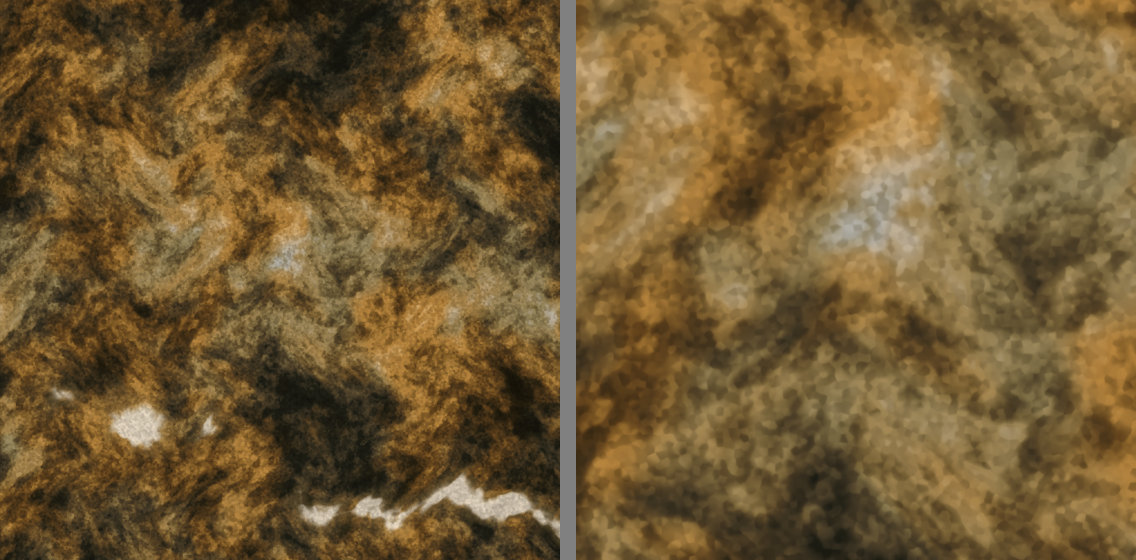
Left, the full canvas; right, a detail of the centre.
Reproduce this texture procedurally as a WebGL 1 fragment shader.

```glsl
precision highp float;
// Weathered ochre and umber stone with dark stains, a chalky seam and pale flecks.
uniform vec2 u_resolution;

#define PATCH_SCALE 4.6    // largest stains per canvas width
#define OCTAVE_STEP 2.15   // size ratio between layers
#define ROUGHNESS 0.82     // strength ratio between layers
#define CONTRAST 2.65      // spread of the tones
#define TONE_BIAS 0.0      // lighter above zero
#define HUE_SCALE 8.0      // rust and olive patches per width
#define GRAIN_SCALE 250.0  // fine grains per width
#define GRAIN_AMOUNT 0.26
#define SEAM_HEIGHT 0.093
#define SEAM_START 0.56
#define SEAM_WIDTH 0.014

const vec3 SOOT  = vec3(0.13, 0.115, 0.065);
const vec3 UMBER = vec3(0.26, 0.20, 0.11);
const vec3 BROWN = vec3(0.36, 0.27, 0.14);
const vec3 OCHRE = vec3(0.47, 0.37, 0.19);
const vec3 SAND  = vec3(0.61, 0.49, 0.28);
const vec3 CHALK = vec3(0.79, 0.74, 0.66);

vec3 hash3(vec2 cell) {
  vec3 q = fract(cell.xyx * vec3(0.1031, 0.1030, 0.0973));
  q += dot(q, q.yxz + 33.33);
  return fract((q.xxy + q.yzz) * q.zyx);
}

// Soft cellular noise: jittered cells blend their random tones, -1 to 1.
float cellNoise(vec2 p) {
  vec2 base = floor(p);
  float total = 0.0;
  float weights = 0.0;
  for (int y = -1; y <= 1; y++) {
    for (int x = -1; x <= 1; x++) {
      vec2 cell = base + vec2(float(x), float(y));
      vec3 rnd = hash3(cell);
      vec2 offset = cell + rnd.xy - p;
      float weight = exp(-6.0 * dot(offset, offset));
      total += weight * rnd.z;
      weights += weight;
    }
  }
  return 2.0 * total / weights - 1.0;
}

// Layered sines bend the patches out of round.
vec2 warp(vec2 p) {
  p += 0.020 * sin(p.yx * 17.0 + vec2(0.7, 2.9));
  return p + 0.007 * sin(p.yx * 43.0 + vec2(4.1, 1.3));
}

float stoneTone(vec2 p) {
  float sum = 0.0;
  float amplitude = 0.5;
  float scale = PATCH_SCALE;
  mat2 turn = mat2(0.8, 0.6, -0.6, 0.8);
  for (int i = 0; i < 5; i++) {
    sum += amplitude * cellNoise(p * scale + 19.7 * float(i + 1));
    p = turn * p;
    scale *= OCTAVE_STEP;
    amplitude *= ROUGHNESS;
  }
  return sum * CONTRAST + TONE_BIAS;
}

float ramp(float low, float high, float value) {
  return clamp((value - low) / (high - low), 0.0, 1.0);
}

vec3 stoneColor(float tone) {
  vec3 color = mix(SOOT, UMBER, ramp(-1.3, -0.36, tone));
  color = mix(color, BROWN, ramp(-0.36, 0.28, tone));
  color = mix(color, OCHRE, ramp(0.28, 0.84, tone));
  color = mix(color, SAND, ramp(0.84, 1.55, tone));
  color = mix(color, CHALK, 0.6 * ramp(1.9, 3.2, tone));
  return color * (1.0 + 0.3 * clamp(tone + 1.3, -1.2, 0.0));
}

// Signed distance to the wavy seam and the row of flecks.
float chalkDistance(vec2 p) {
  float line = SEAM_HEIGHT + 0.010 * sin(p.x * 15.0 + 3.0) + 0.005 * sin(p.x * 41.0);
  float distance = max(abs(p.y - line) - SEAM_WIDTH, SEAM_START - p.x);
  for (int i = 0; i < 3; i++) {
    float n = float(i);
    vec2 center = vec2(0.10 + 0.13 * n, 0.275 - 0.02 * n);
    float radius = 0.012 + 0.025 * mod(n, 2.0);
    distance = min(distance, length(p - center) - radius);
  }
  return distance;
}

void main() {
  vec2 p = gl_FragCoord.xy / u_resolution.y;
  vec2 q = warp(p);

  // Stain tones with fine grain
  float grain = cellNoise(p * GRAIN_SCALE);
  float tone = stoneTone(q);
  vec3 color = stoneColor(tone + GRAIN_AMOUNT * grain);

  // Cool olive against warm rust
  float hue = 0.65 * cellNoise(q * HUE_SCALE + 71.0) + 0.5 * cellNoise(q * HUE_SCALE * 3.1 + 37.0);
  hue += 0.3 * clamp(tone, -1.0, 0.5);
  color *= mix(vec3(0.91, 1.01, 1.22), vec3(1.09, 0.98, 0.78), smoothstep(-0.9, 0.7, hue));

  // Chalk with ragged edges and a sandy halo
  float ragged = 0.016 * cellNoise(q * 27.0 + 5.0) + 0.009 * cellNoise(q * 65.0 + 11.0);
  float edge = chalkDistance(q) + ragged;
  color = mix(color, SAND, 0.45 * (1.0 - smoothstep(-0.005, 0.035, edge)));
  vec3 chalk = CHALK * (1.0 + 0.05 * clamp(tone, -2.0, 2.0));
  color = mix(color, chalk, 1.0 - smoothstep(-0.011, 0.007, edge));

  color *= 1.0 + 0.09 * grain;
  gl_FragColor = vec4(clamp(color, 0.0, 1.0), 1.0);
}
```
